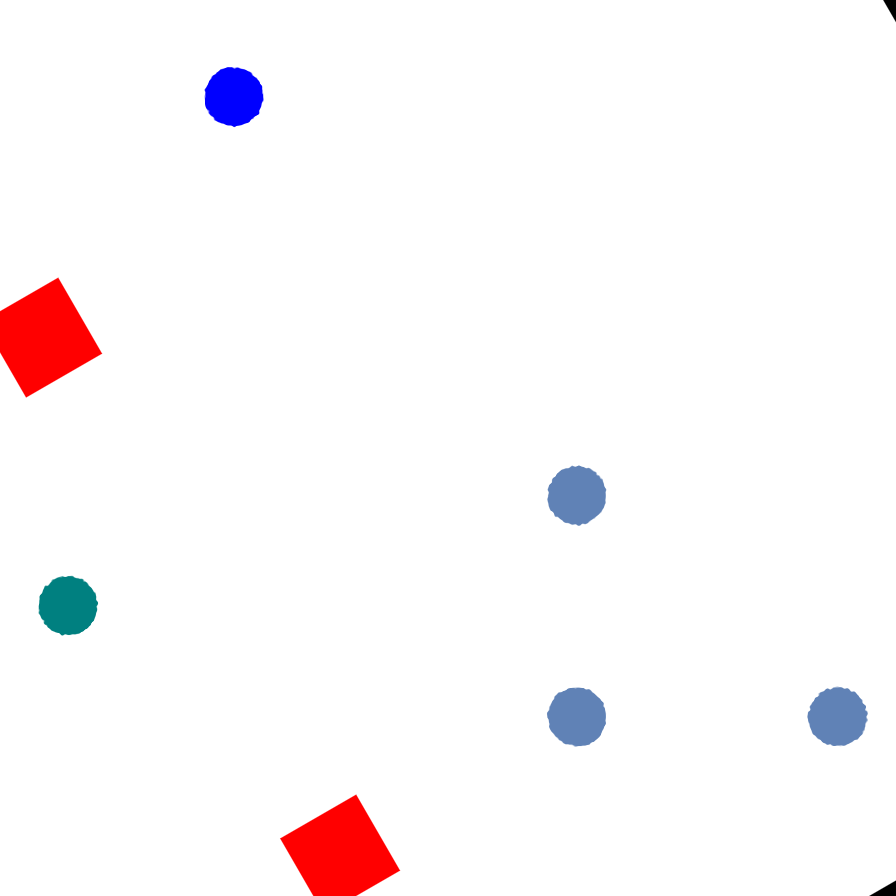
A WebGL 1 fragment shader for this background:

```glsl
precision highp float;

uniform vec2 u_resolution;

float hash(vec2 cell) {
    return fract(sin(dot(cell, vec2(127.1, 311.7))) * 43758.5);
}

float valueNoise(vec2 p) {
    vec2 cell = floor(p);
    vec2 f = fract(p);
    f = f * f * (3.0 - 2.0 * f);
    float low = mix(hash(cell), hash(cell + vec2(1.0, 0.0)), f.x);
    float high = mix(hash(cell + vec2(0.0, 1.0)), hash(cell + 1.0), f.x);
    return mix(low, high, f.y);
}

vec2 onRing(float radius, float angle) {
    return 0.5 + radius * vec2(cos(angle), sin(angle));
}

float boxDistance(vec2 p, float halfSide) {
    vec2 d = abs(p) - halfSide;
    return length(max(d, 0.0)) + min(max(d.x, d.y), 0.0);
}

// Disc with a finely ragged rim
float dotDistance(vec2 p, vec2 center) {
    float ragged = 0.0024 * (valueNoise(p * 260.0) - 0.5);
    return length(p - center) - 0.0328 + ragged;
}

float coverage(float dist, float pixel) {
    return 1.0 - smoothstep(-0.75 * pixel, 0.75 * pixel, dist);
}

void main() {
    float pixel = 1.0 / min(u_resolution.x, u_resolution.y);
    vec2 p = gl_FragCoord.xy * pixel;

    // Shared tilt of the squares and the outer frame
    float c = cos(radians(30.0));
    float s = sin(radians(30.0));
    mat2 tilt = mat2(c, -s, s, c);
    vec3 color = vec3(1.0);

    // Red squares and the blue and teal dots lie on a ring
    for (int i = 0; i < 2; i++) {
        float k = float(i);
        vec2 squareCenter = onRing(0.4695, 2.876 + 1.577 * k);
        float square = boxDistance(tilt * (p - squareCenter), 0.049);
        color = mix(color, vec3(1.0, 0.0, 0.0), coverage(square, pixel));

        vec3 dotColor = mix(vec3(0.0, 0.0, 1.0), vec3(0.0, 0.5, 0.5), k);
        float disc = dotDistance(p, onRing(0.459, 2.118 + 1.417 * k));
        color = mix(color, dotColor, coverage(disc, pixel));
    }

    // Steel blue dots form a right-angled corner
    for (int i = 0; i < 3; i++) {
        float k = float(i) - 1.0;
        vec2 center = vec2(0.644, 0.2) + vec2(0.291, 0.247) * max(vec2(k, -k), 0.0);
        float disc = dotDistance(p, center);
        color = mix(color, vec3(0.376, 0.51, 0.714), coverage(disc, pixel));
    }

    // Black outside the tilted frame
    vec2 q = tilt * p;
    float frame = max(q.x - 1.3536, -0.485 - q.y);
    color *= 1.0 - coverage(-frame, pixel);

    gl_FragColor = vec4(color, 1.0);
}
```
